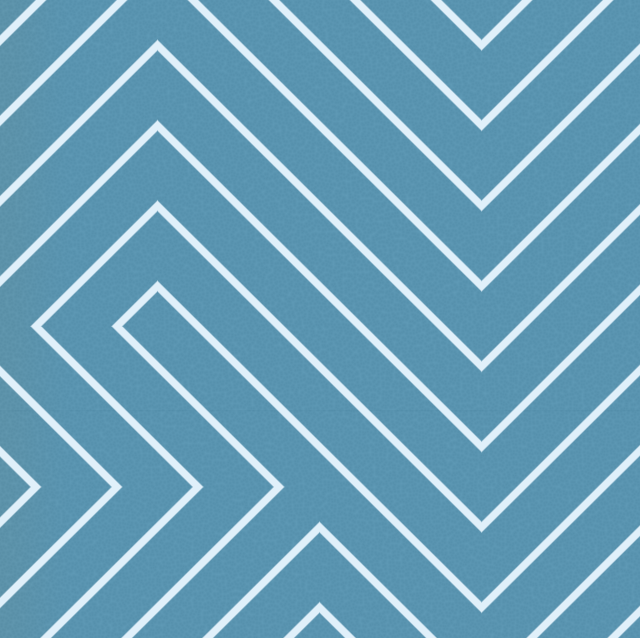
Reproduce this pattern procedurally as a WebGL 1 fragment shader.

```glsl
precision highp float;

uniform vec2 u_resolution;

// Layout, in fractions of the canvas measured from the top left
const vec2 CELL = vec2(0.1266, 0.1259);
const vec2 FIRST_PEAK = vec2(0.2461, 0.0708);

// Fold positions, in cells from the first peak
const float RIGHT_FOLD = 4.0;
const vec2 UPPER_LEFT_FOLD = vec2(0.0, 3.5);
const vec2 LOWER_LEFT_FOLD = vec2(2.0, 5.5);

const float LINE_HALF_WIDTH = 0.066;
const float LINE_SOFTNESS = 0.015;

const vec3 BLUE = vec3(0.35, 0.58, 0.69);
const vec3 DUSTY_BLUE = vec3(0.37, 0.57, 0.65);
const vec3 PALE = vec3(0.88, 0.94, 0.98);

const float GRAIN_SCALE = 190.0;
const float GRAIN_STRENGTH = 0.035;
const float SEAM_HEIGHT = 0.644;
const float SEAM_HALF_WIDTH = 0.0014;
const float SEAM_STRENGTH = 0.02;

vec2 hash2(vec2 p) {
  vec2 k = vec2(dot(p, vec2(127.1, 311.7)), dot(p, vec2(269.5, 183.3)));
  return fract(sin(k) * 43758.55);
}

// Distance to the nearest scattered feature point
float cellular(vec2 p) {
  vec2 cell = floor(p);
  vec2 local = fract(p);
  float nearest = 2.0;
  for (int y = -1; y <= 1; y++) {
    for (int x = -1; x <= 1; x++) {
      vec2 neighbour = vec2(float(x), float(y));
      vec2 feature = neighbour + hash2(cell + neighbour);
      nearest = min(nearest, distance(local, feature));
    }
  }
  return nearest;
}

// Diagonal stripe coordinate; stripes are centred on whole numbers
float foldedDiagonal(vec2 q) {
  bool rising = q.x > RIGHT_FOLD
    || (q.x < UPPER_LEFT_FOLD.x && q.y < UPPER_LEFT_FOLD.y)
    || (q.x < LOWER_LEFT_FOLD.x && q.y > LOWER_LEFT_FOLD.y);
  return rising ? q.y + q.x : q.y - q.x;
}

float stripeMask(vec2 q, float softness) {
  float d = abs(fract(foldedDiagonal(q) + 0.5) - 0.5);
  return 1.0 - smoothstep(LINE_HALF_WIDTH - softness,
                          LINE_HALF_WIDTH + softness, d);
}

void main() {
  vec2 uv = gl_FragCoord.xy / u_resolution;
  uv.y = 1.0 - uv.y;
  vec2 q = (uv - FIRST_PEAK) / CELL;
  vec2 pixel = 1.0 / (u_resolution * CELL);

  // Printed ground with fine grain and a dusty left edge
  float grain = cellular(uv * GRAIN_SCALE) - 0.45;
  float dust = 0.6 * (1.0 - smoothstep(0.0, 0.12, uv.x));
  vec3 ground = mix(BLUE, DUSTY_BLUE, dust) + GRAIN_STRENGTH * grain;

  // Faint horizontal seam
  float seam = 1.0 - smoothstep(0.0, SEAM_HALF_WIDTH, abs(uv.y - SEAM_HEIGHT));
  ground -= SEAM_STRENGTH * seam;

  // Pale folded stripes
  float softness = max(LINE_SOFTNESS, 0.7 * (pixel.x + pixel.y));
  vec3 color = mix(ground, PALE, stripeMask(q, softness));
  gl_FragColor = vec4(color, 1.0);
}
```
